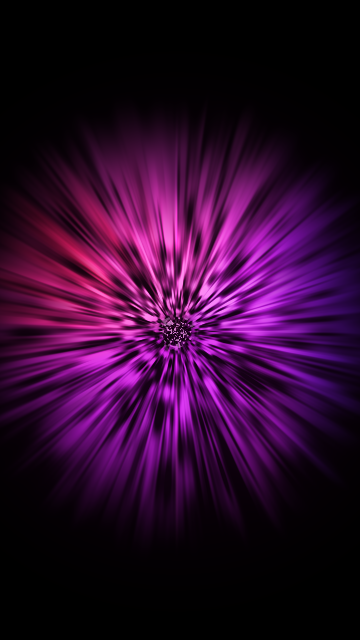
Give the GLSL for this background, as a Shadertoy shader.

```glsl
#define CENTER vec2(0.491, 0.482)
#define GLOW_INNER 0.20
#define GLOW_OUTER 0.66
#define CORE_RADIUS 0.05
#define VIOLET vec3(0.68, 0.08, 0.80)
#define ORCHID vec3(0.80, 0.21, 0.74)
#define CRIMSON vec3(0.86, 0.10, 0.36)
#define INDIGO vec3(0.36, 0.08, 0.85)
#define HIGHLIGHT vec3(0.98, 0.66, 0.96)
#define SHADOW vec3(0.035, 0.0, 0.03)

const float TAU = 6.2831853;

float hash(vec2 p) {
    vec3 q = fract(vec3(p.xyx) * 0.1031);
    q += dot(q, q.yzx + 33.33);
    return fract((q.x + q.y) * q.z);
}

// Value noise that wraps around the circle after "cells" steps
float polarNoise(float turn, float depth, float cells, float rate) {
    vec2 p = vec2(turn * cells, depth * rate + 60.0);
    vec2 i = floor(p), f = fract(p);
    f = f * f * (3.0 - 2.0 * f);
    float x0 = mod(i.x, cells), x1 = mod(i.x + 1.0, cells);
    float seed = cells * 1.7;
    float near = mix(hash(vec2(x0, i.y + seed)), hash(vec2(x1, i.y + seed)), f.x);
    float far = mix(hash(vec2(x0, i.y + seed + 1.0)), hash(vec2(x1, i.y + seed + 1.0)), f.x);
    return mix(near, far, f.y);
}

// Rays grow finer away from the center
float rays(float turn, float depth, float r) {
    float midWeight = smoothstep(0.03, 0.14, r);
    float fineWeight = 0.9 * smoothstep(0.10, 0.32, r);
    float sum = 0.8 * polarNoise(turn, depth, 64.0, 4.5);
    sum += midWeight * polarNoise(turn, depth, 150.0, 3.5);
    sum += fineWeight * polarNoise(turn, depth, 330.0, 2.2);
    return sum / (0.8 + midWeight + fineWeight);
}

void mainImage(out vec4 fragColor, in vec2 fragCoord) {
    vec2 p = (fragCoord - CENTER * iResolution.xy) / iResolution.x;
    float r = max(length(p), 0.002);
    vec2 dir = p / r;
    float turn = atan(p.y, p.x) / TAU + 0.5;
    float depth = log(r);
    float upper = smoothstep(-0.5, 0.6, dir.y);

    // Streak brightness, with darker gaps below and around the core
    float patches = polarNoise(turn, depth, 18.0, 2.0) - 0.5;
    float streak = rays(turn, depth, r) + 0.18 * patches;
    float lift = 0.16 * upper * smoothstep(0.08, 0.30, r);
    float light = smoothstep(0.24, 0.80, streak + lift);

    // Hue drifts from crimson on the left to indigo on the right
    vec3 tint = mix(VIOLET, ORCHID, upper * smoothstep(0.5, -0.3, dir.x - dir.y * 0.6));
    float redSide = exp(-dot((p - vec2(-0.36, 0.20)) * vec2(3.2, 4.2), (p - vec2(-0.36, 0.20)) * vec2(3.2, 4.2)));
    float redRays = polarNoise(turn, depth, 90.0, 1.5);
    tint = mix(tint, CRIMSON, clamp(redSide * (0.45 + 0.9 * redRays), 0.0, 1.0));
    tint = mix(tint, INDIGO, smoothstep(0.22, 0.55, p.x + 0.1 * patches) * 0.85);

    // Round glow with ragged ray tips
    float reach = r + 0.10 * (0.5 - polarNoise(turn, depth, 110.0, 0.8));
    reach += 0.03 * (1.0 - upper);
    float glow = 1.0 - smoothstep(GLOW_INNER, GLOW_OUTER, reach);
    vec3 color = tint * (0.07 + 1.08 * light) * glow;

    // Pale flecks in the inner ring, strongest above
    float ring = smoothstep(0.03, 0.10, r) * (1.0 - smoothstep(0.16, 0.42, r));
    float fleck = smoothstep(0.55, 0.82, streak + 0.06 * upper);
    color = mix(color, HIGHLIGHT, fleck * ring * mix(0.25, 0.75, upper));

    // Thin vertical beam
    float beam = exp(-pow(p.x / 0.004, 2.0)) * smoothstep(0.04, 0.15, r);
    color += ORCHID * beam * 0.32 * (1.0 - smoothstep(0.25, 0.64, r));

    // Speckled core
    float speck = smoothstep(0.52, 0.78, polarNoise(turn, depth, 36.0, 7.0));
    float core = 1.0 - smoothstep(0.4 * CORE_RADIUS, 1.4 * CORE_RADIUS, r);
    color = mix(color, mix(SHADOW, HIGHLIGHT * 0.85, speck), core * 0.85);

    // Near-black surround with a faint plum haze
    float haze = 1.0 - smoothstep(0.35, 0.85, r);
    color += SHADOW * haze;
    fragColor = vec4(clamp(color, 0.0, 1.0), 1.0);
}
```
